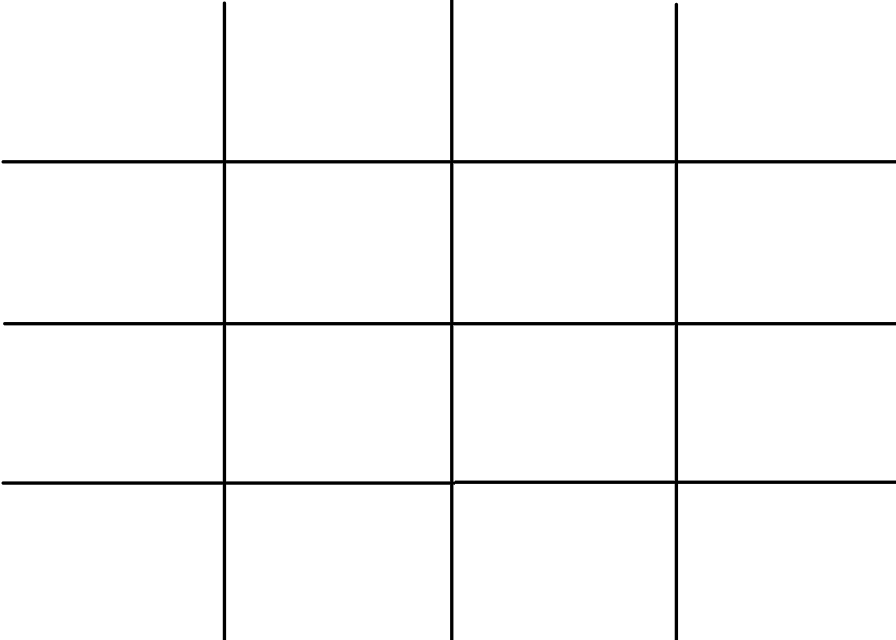
A Shadertoy shader for this pattern:

```glsl
float segmentDistance(vec2 p, vec2 a, vec2 b) {
    vec2 ap = p - a, ab = b - a;
    return length(ap - ab * clamp(dot(ap, ab) / dot(ab, ab), 0.0, 1.0));
}

void mainImage(out vec4 fragColor, in vec2 fragCoord) {
    float pixel = 1.0 / iResolution.y;
    float aspect = iResolution.x * pixel;
    vec2 p = fragCoord * pixel;

    // Hand-drawn drift of each line from an even four by four division
    vec3 columnDrift = vec3(0.0005, 0.0042, 0.0049);
    vec3 rowDrift = vec3(-0.0048, -0.0058, -0.0028);
    vec3 columnTop = vec3(0.995, 1.01, 0.993);
    vec3 rowStart = vec3(0.005, 0.0075, 0.005);

    float lineDistance = 1.0;
    for (int i = 0; i < 3; i++) {
        float division = float(i + 1) * 0.25;
        float x = (division + columnDrift[i]) * aspect;
        float y = division + rowDrift[i];

        // The lowest row is drawn in two strokes with a slight step
        if (i == 0) y += 0.0013 * step(0.508 * aspect, p.x);

        float column = segmentDistance(p, vec2(x, -0.1), vec2(x, columnTop[i]));
        float row = segmentDistance(p, vec2(rowStart[i], y), vec2(aspect + 0.1, y));
        lineDistance = min(lineDistance, min(column, row));
    }

    // Black ink on white, with one pixel of smoothing
    float ink = clamp(0.5 - (lineDistance - 0.0026) / pixel, 0.0, 1.0);
    fragColor = vec4(vec3(1.0 - ink), 1.0);
}
```
